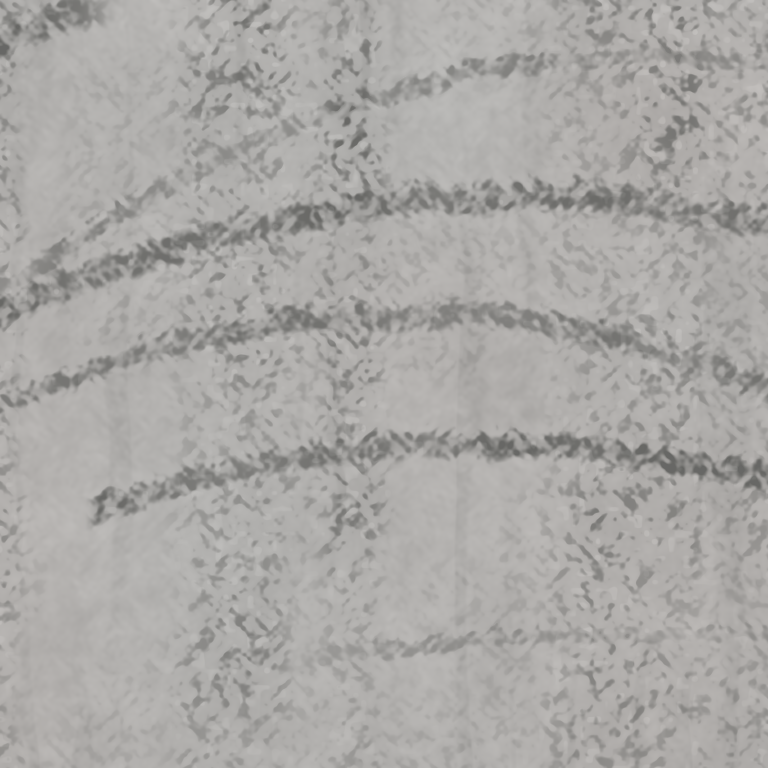
This texture is drawn by a WebGL 1 fragment shader. Its source:

```glsl
precision highp float;
uniform vec2 u_resolution;

float hash(vec2 p) {
  vec3 q = fract(vec3(p.xyx) * 0.1031);
  q += dot(q, q.yzx + 33.33);
  return fract((q.x + q.y) * q.z);
}

float noise(vec2 p) {
  vec2 cell = floor(p);
  vec2 f = fract(p);
  f = f * f * (3.0 - 2.0 * f);
  float low = mix(hash(cell), hash(cell + vec2(1.0, 0.0)), f.x);
  float high = mix(hash(cell + vec2(0.0, 1.0)), hash(cell + 1.0), f.x);
  return mix(low, high, f.y);
}

// Short worm-like flecks leaning along either diagonal
float paperGrain(vec2 p) {
  vec2 diagonal = vec2(p.x + p.y, p.y - p.x) * 0.707;
  float rising = noise(diagonal * vec2(70.0, 145.0) + 40.0);
  float falling = noise(diagonal * vec2(145.0, 70.0) + 90.0);
  float flecks = mix(rising, falling, smoothstep(0.35, 0.65, noise(p * 38.0 + 7.0)));
  return 0.68 * flecks + 0.32 * noise(p * 170.0 + 20.0);
}

// Arched pencil line, crisper below than above
float stroke(vec2 p, vec2 peak, float bend, float halfWidth, float grain) {
  float x = p.x - peak.x;
  float slope = 2.0 * bend * x;
  float wobble = (noise(vec2(p.x * 13.0, peak.y * 91.0)) - 0.5) * 0.012;
  float d = (p.y - peak.y + bend * x * x + wobble) / sqrt(1.0 + slope * slope);
  float ragged = abs(d) + (0.5 - grain) * (d > 0.0 ? 0.022 : 0.013);
  float pressure = 0.75 + 0.5 * noise(vec2(p.x * 9.0, peak.y * 57.0));
  return pressure * (1.0 - smoothstep(halfWidth * 0.45, halfWidth * 1.25, ragged));
}

void main() {
  vec2 p = gl_FragCoord.xy / u_resolution;
  float grain = paperGrain(p);

  // Mottled warm and cool paper
  float mottle = 0.5 * noise(p * vec2(14.0, 6.0)) + 0.5 * noise(p * 45.0 + 11.0);
  float tint = noise(p * 3.5 + 5.0) - 0.5;
  vec3 color = vec3(0.703, 0.695, 0.686) + (mottle - 0.5) * 0.055;
  color += vec3(0.010, -0.002, -0.004) * tint;
  color += (p.y - 0.5) * 0.012 + (grain - 0.5) * -0.045;

  // Upright ribs that caught loose graphite
  float ribX = p.x + (noise(p * vec2(8.0, 14.0)) - 0.5) * 0.018;
  float rib = smoothstep(0.42, 0.78, noise(vec2(ribX * 15.0, 3.0)));
  float patchiness = noise(p * vec2(9.0, 6.0) + 60.0);
  float dust = rib * (0.35 + 0.8 * patchiness) * (0.75 + 0.4 * p.y);
  dust += 0.22 * smoothstep(0.45, 0.8, noise(p * vec2(7.0, 9.0) + 31.0));
  float ink = dust * 0.62 * smoothstep(0.50, 0.78, grain) + dust * 0.07;
  float seam = noise(vec2(ribX * 48.0, p.y * 2.0 + 70.0));
  ink += 0.10 * smoothstep(0.72, 0.92, seam) * (0.4 + grain);

  // Arched strokes, from top to bottom
  float line = 0.95 * stroke(p, vec2(0.35, 1.02), 0.6, 0.020, grain)
             * (1.0 - smoothstep(0.10, 0.16, p.x));
  line = max(line, 0.62 * stroke(p, vec2(0.85, 0.927), 0.425, 0.013, grain));
  line = max(line, 0.92 * stroke(p, vec2(0.68, 0.743), 0.325, 0.021, grain));
  line = max(line, 0.82 * stroke(p, vec2(0.53, 0.590), 0.43, 0.012 + 0.006 * smoothstep(0.0, 0.3, p.x), grain));
  line = max(line, 0.92 * stroke(p, vec2(0.63, 0.423), 0.35, 0.018, grain)
             * smoothstep(0.110, 0.130, p.x));
  line = max(line, 0.42 * stroke(p, vec2(0.85, 0.174), 0.18, 0.011, grain)
             * smoothstep(0.36, 0.44, p.x));
  ink = max(ink, line * (0.24 + 0.72 * smoothstep(0.25, 0.75, grain)));

  color = mix(color, vec3(0.405, 0.405, 0.395), clamp(ink, 0.0, 1.0));

  // Pale bare fibres
  float fibre = smoothstep(0.68, 0.88, noise(p * 95.0 + 130.0));
  color += 0.045 * fibre * clamp(dust + line, 0.0, 1.0);

  gl_FragColor = vec4(color, 1.0);
}
```
